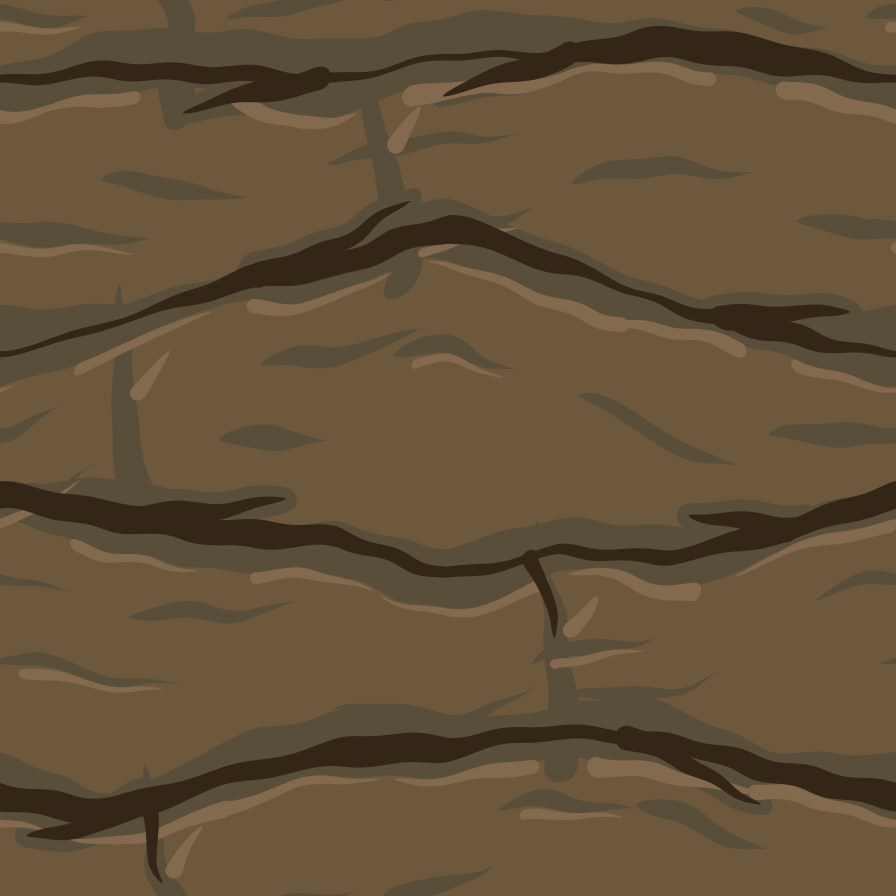
Give the GLSL for this texture, as a Shadertoy shader.

```glsl
const vec3 WOOD  = vec3(0.43, 0.345, 0.24);
const vec3 SHADE = vec3(0.35, 0.305, 0.225);
const vec3 LIGHT = vec3(0.515, 0.41, 0.305);
const vec3 CRACK = vec3(0.205, 0.148, 0.09);

// One entry per plank row, top to bottom
const vec4 ROW_HEIGHT = vec4(0.93, 0.67, 0.405, 0.145);
const vec4 ROW_SWING  = vec4(0.018, 0.058, 0.033, 0.035);
const vec4 ROW_PEAK   = vec4(0.70, 0.50, 0.08, 0.56);
const vec4 JOINT_X    = vec4(0.42, 0.13, 0.60, 0.17);

const float JAG = 0.034;
const vec2 CRACK_HALF  = vec2(0.003, 0.020);
const vec2 BAND_ABOVE  = vec2(0.008, 0.052);
const vec2 BAND_BELOW  = vec2(0.014, 0.046);
const float LIGHT_HALF  = 0.0095;
const float STREAK_HALF = 0.011;
const float BRANCH_HALF = 0.014;
const float JOINT_HALF  = 0.014;
const int LIGHTS = 5;
const int STREAKS = 6;
const int BRANCHES = 2;
const float TAU = 6.28319;

float hash(float a, float b) {
    return fract(sin(a * 127.1 + b * 311.7) * 43758.5);
}

float wrap(float x) { return x - round(x); }

// Periodic angular noise with slightly softened corners
float jagged(float x, float cells, float seed) {
    float u = x * cells, i = floor(u), f = u - i;
    f = mix(f, smoothstep(0.0, 1.0, f), 0.6);
    return mix(hash(mod(i, cells), seed), hash(mod(i + 1.0, cells), seed), f);
}

float crackLine(float x, int row) {
    float sway = ROW_SWING[row] * cos(TAU * (x - ROW_PEAK[row]));
    return ROW_HEIGHT[row] + sway + JAG * (jagged(x, 8.0, float(row) + 3.0) - 0.5);
}

// Brush stroke: round at the start, thin at the end
float taper(vec2 p, vec2 a, vec2 b, float halfWidth) {
    vec2 d = b - a;
    float h = clamp(dot(p - a, d) / dot(d, d), 0.0, 1.0);
    return length(p - a - d * h) - halfWidth * pow(1.0 - h, 0.55);
}

// Curved brush stroke, pointed at both ends
float leaf(vec2 p, vec2 a, vec2 b, float halfWidth, float bend) {
    vec2 d = b - a;
    float h = clamp(dot(p - a, d) / dot(d, d), 0.0, 1.0);
    p.y -= bend * sin(TAU * h);
    return length(p - a - d * h) - halfWidth * sin(0.5 * TAU * pow(h, 0.7));
}

void mainImage(out vec4 fragColor, in vec2 fragCoord) {
    float pixel = 1.0 / iResolution.y;
    vec2 p = fragCoord * pixel;
    // Hand-drawn wobble of every edge
    p += 0.0022 * vec2(sin(TAU * (9.0 * p.y + sin(TAU * 3.0 * p.x) * 0.3)),
                       sin(TAU * (11.0 * p.x + sin(TAU * 4.0 * p.y) * 0.4)));
    float shade = 1.0, light = 1.0, dark = 1.0;

    for (int row = 0; row < 4; row++) {
        float r = float(row);
        float v = wrap(p.y - crackLine(p.x, row));

        // Main crack and its shaded band
        float below = mix(BAND_BELOW.x, BAND_BELOW.y, jagged(p.x, 9.0, r + 21.0));
        float above = mix(BAND_ABOVE.x, BAND_ABOVE.y, jagged(p.x, 7.0, r + 31.0));
        float thick = mix(CRACK_HALF.x, CRACK_HALF.y, jagged(p.x, 7.0, r + 41.0));
        shade = min(shade, max(v - above, -v - below));
        dark = min(dark, abs(v) - thick);

        // Lit upper edge of the plank
        for (int k = 0; k < LIGHTS; k++) {
            float s = float(k) + 10.0 * r;
            float x0 = (float(k) + 0.5 * hash(s, 1.0)) / float(LIGHTS);
            float len = mix(0.11, 0.22, hash(s, 2.0));
            vec2 q = vec2(wrap(p.x - x0 - 0.5 * len), v + below + 0.006);
            if (hash(s, 3.0) < 0.5) q.x = -q.x;
            float w = LIGHT_HALF * mix(0.7, 1.2, hash(s, 4.0));
            light = min(light, taper(q, vec2(-0.5 * len, 0), vec2(0.5 * len, 0.002), w));
        }

        // Side cracks splitting off the main one
        for (int k = 0; k < BRANCHES; k++) {
            float s = float(k) + 10.0 * r;
            float x0 = (float(k) + 0.2 + 0.6 * hash(s, 5.0)) / float(BRANCHES);
            float side = hash(s, 6.0) < 0.5 ? -1.0 : 1.0;
            float drop = hash(s, 7.0) < 0.5 ? -1.0 : 1.0;
            vec2 tip = vec2(side * mix(0.10, 0.18, hash(s, 8.0)), drop * 0.042);
            float d = taper(vec2(wrap(p.x - x0), v), vec2(0), tip, BRANCH_HALF);
            dark = min(dark, d);
            shade = min(shade, d - 0.013);
        }

        // Upright joint with a lit corner
        vec2 j = vec2(wrap(p.x - JOINT_X[row]), v);
        j.x += 0.035 * (jagged(v, 14.0, r + 51.0) - 0.5);
        shade = min(shade, taper(j, vec2(0.035, -0.24), vec2(0, 0.04), JOINT_HALF * 1.4));
        light = min(light, taper(j, vec2(0.033, -0.085), vec2(0.065, -0.05), LIGHT_HALF));
        if (row > 1) dark = min(dark, taper(j, vec2(0), vec2(0.016, -0.095), 0.009));

        // Grain streaks, some with a lit lower lip
        for (int k = 0; k < STREAKS; k++) {
            float s = float(k) + 10.0 * r;
            float x0 = (float(k) + hash(s, 11.0)) / float(STREAKS);
            float len = mix(0.10, 0.22, hash(s, 12.0));
            vec2 q = vec2(wrap(p.x - x0), v + mix(0.075, 0.20, hash(s, 13.0)));
            vec2 end = 0.5 * len * vec2(1.0, mix(-0.15, 0.3, hash(s, 14.0)));
            float w = STREAK_HALF * mix(0.6, 1.2, hash(s, 15.0));
            shade = min(shade, leaf(q, -end, end, w, 0.004));
            if (k % 3 == 0) {
                q.y += w + 0.004;
                light = min(light, taper(q, -0.6 * end, 0.8 * end, 0.6 * LIGHT_HALF));
            }
        }
    }

    // Flat paint layers
    vec3 color = mix(WOOD, SHADE, clamp(0.5 - shade / pixel, 0.0, 1.0));
    color = mix(color, LIGHT, clamp(0.5 - light / pixel, 0.0, 1.0));
    color = mix(color, CRACK, clamp(0.5 - dark / pixel, 0.0, 1.0));
    fragColor = vec4(color, 1.0);
}
```
